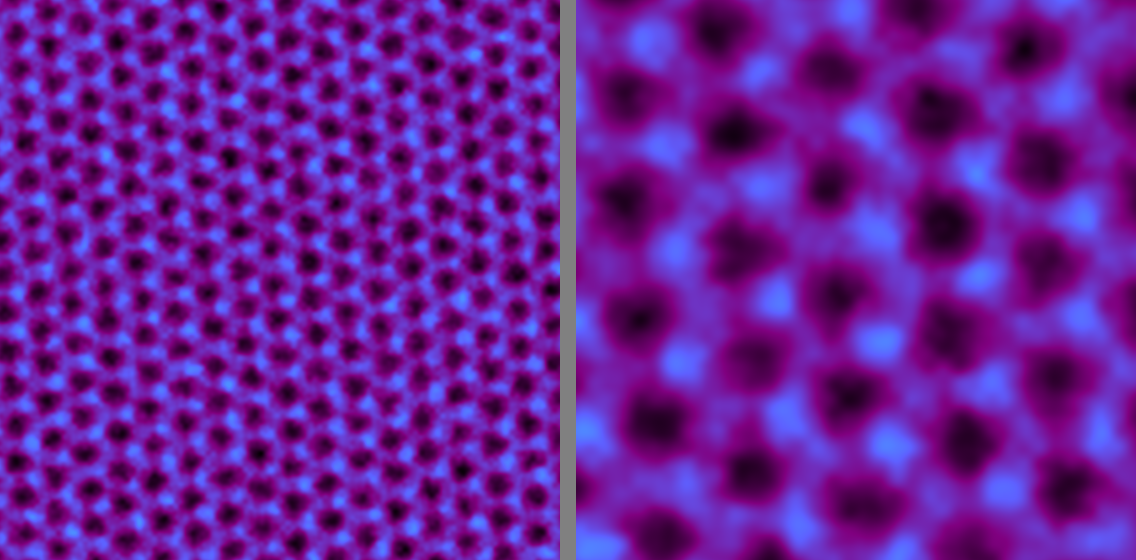
Left, the full canvas; right, a detail of the centre.
Reproduce this pattern procedurally as a WebGL 1 fragment shader.

```glsl
precision highp float;
// Tilted hexagonal lattice of soft dark pits and blue peaks on a violet honeycomb.

uniform vec2 u_resolution;

// Lattice steps and first pit, in canvas units with y pointing down
const vec2 ROW_STEP = vec2(0.0632, 0.0262);
const vec2 COLUMN_STEP = vec2(0.0057, 0.0660);
const vec2 FIRST_PIT = vec2(0.0286, 0.0586);
const float SITE_JITTER = 0.0045;

float hash(vec2 p) {
  vec3 q = fract(vec3(p.xyx) * 0.1031);
  q += dot(q, q.yzx + 33.33);
  return fract((q.x + q.y) * q.z);
}

float valueNoise(vec2 p) {
  vec2 cell = floor(p);
  vec2 f = fract(p);
  f = f * f * (3.0 - 2.0 * f);
  float low = mix(hash(cell), hash(cell + vec2(1.0, 0.0)), f.x);
  float high = mix(hash(cell + vec2(0.0, 1.0)), hash(cell + vec2(1.0, 1.0)), f.x);
  return mix(low, high, f.y);
}

float signedNoise(vec2 p) {
  return 2.0 * valueNoise(p) - 1.0;
}

vec2 toLattice(vec2 p) {
  float det = ROW_STEP.x * COLUMN_STEP.y - ROW_STEP.y * COLUMN_STEP.x;
  return vec2(p.x * COLUMN_STEP.y - p.y * COLUMN_STEP.x,
              ROW_STEP.x * p.y - ROW_STEP.y * p.x) / det;
}

vec2 fromLattice(vec2 c) {
  return c.x * ROW_STEP + c.y * COLUMN_STEP;
}

// Gaussian bump at a lattice site, with its own small shift and strength
float siteBump(vec2 p, vec2 cell, float offset, float sigma, float seed) {
  vec2 key = cell + 60.0 + seed;
  vec2 shift = vec2(hash(key), hash(key + 131.0)) - 0.5;
  vec2 d = p - fromLattice(cell + offset) - SITE_JITTER * 2.0 * shift;
  float strength = mix(0.84, 1.16, hash(key + 277.0));
  return strength * exp(-dot(d, d) / (2.0 * sigma * sigma));
}

// Surface height: pits at the corners, strong and weak peaks in the triangles
float latticeHeight(vec2 p) {
  vec2 home = floor(toLattice(p));
  float height = 0.64;
  for (int j = -1; j <= 1; j++) {
    for (int i = -1; i <= 1; i++) {
      vec2 cell = home + vec2(float(i), float(j));
      height -= 0.48 * siteBump(p, cell, 0.0, 0.0169, 0.0);
      height += 0.40 * siteBump(p, cell, 1.0 / 3.0, 0.0130, 419.0);
      height += 0.15 * siteBump(p, cell, 2.0 / 3.0, 0.0120, 613.0);
    }
  }
  return height;
}

// Black to purple, then purple through violet to bright blue
vec3 palette(float t) {
  float dark = clamp(t, 0.0, 0.5);
  float glow = clamp(t - 0.5, 0.0, 0.56);
  return vec3(dark - 0.35 * glow, glow, min(dark + 1.33 * glow, 1.0));
}

void main() {
  vec2 uv = gl_FragCoord.xy / u_resolution;
  vec2 p = vec2(uv.x, 1.0 - uv.y);

  // Uneven outlines
  vec2 warp = vec2(signedNoise(p * 62.0 + 17.0), signedNoise(p * 62.0 + 211.0));
  float height = latticeHeight(p + 0.0035 * warp - FIRST_PIT);

  // Soft grain
  height += 0.06 * signedNoise(p * 58.0 + 401.0);
  height += 0.06 * signedNoise(p * 105.0 + 503.0);

  gl_FragColor = vec4(palette(height), 1.0);
}
```
